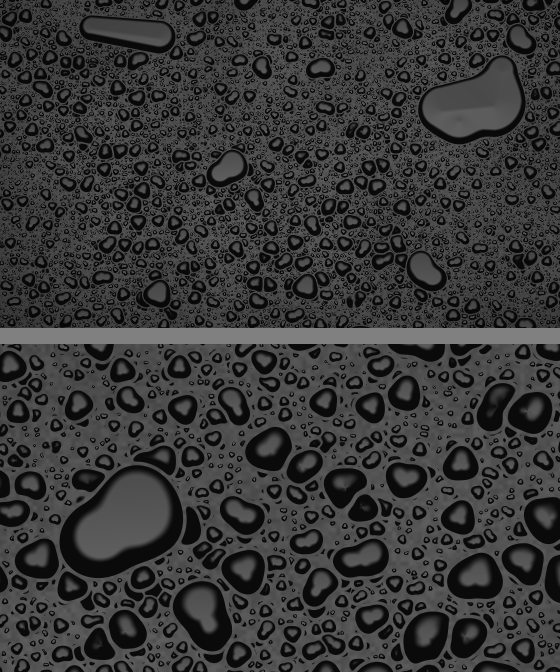
Top, the full canvas; bottom, a detail of the centre.
Write a Shadertoy shader that draws this texture.

```glsl
#define RIM 0.0105
#define GAP 0.0035
#define BLACK 0.035
#define GROUND 0.295
#define GLOW 0.315
#define GRAIN 0.07
#define LARGE_CELL 0.21
#define MEDIUM_CELL 0.057
#define SMALL_CELL 0.023
#define TINY_CELL 0.0105

// d: signed distance, up: -1 at the foot to 1 at the top, r: radius
struct Drop { float d; float up; float r; };

vec3 hash3(vec2 p) {
    vec3 k = vec3(dot(p, vec2(127.1, 311.7)),
                  dot(p, vec2(269.5, 183.3)),
                  dot(p, vec2(419.2, 371.9)));
    return fract(sin(k) * 43758.5453);
}

float noise(vec2 p) {
    vec2 i = floor(p), f = fract(p);
    f = f * f * (3.0 - 2.0 * f);
    float low = mix(hash3(i).x, hash3(i + vec2(1, 0)).x, f.x);
    float high = mix(hash3(i + vec2(0, 1)).x, hash3(i + vec2(1, 1)).x, f.x);
    return mix(low, high, f.y);
}

float smoothMin(float a, float b, float k) {
    float h = max(k - abs(a - b), 0.0) / k;
    return min(a, b) - h * h * k * 0.25;
}

float smoothMax(float a, float b, float k) {
    return -smoothMin(-a, -b, k);
}

float taperedCapsule(vec2 p, vec2 a, vec2 b, float ra, float rb) {
    vec2 ab = b - a;
    float h = clamp(dot(p - a, ab) / dot(ab, ab), 0.0, 1.0);
    return length(p - a - h * ab) - mix(ra, rb, h);
}

// The two widest pools: a long one and one with a neck
float puddles(vec2 p) {
    float slab = taperedCapsule(p, vec2(0.28, 0.915), vec2(0.485, 0.887), 0.038, 0.05);
    float body = taperedCapsule(p, vec2(1.35, 0.665), vec2(1.50, 0.68), 0.075, 0.098);
    float belly = length(p - vec2(1.40, 0.635)) - 0.075;
    float neck = taperedCapsule(p, vec2(1.53, 0.785), vec2(1.52, 0.70), 0.046, 0.06);
    float pool = smoothMin(smoothMin(body, belly, 0.03), neck, 0.05);
    return min(slab, pool);
}

// Jittered grid of bent ovals that flatten against their neighbours
Drop dropLayer(vec2 p, float cell, float rMin, float rMax, float chance, float seed) {
    Drop best = Drop(10.0, 0.0, rMin);
    float second = 10.0;
    for (int j = -1; j <= 1; j++)
    for (int i = -1; i <= 1; i++) {
        vec2 id = floor(p / cell) + vec2(i, j);
        vec3 place = hash3(id + seed);
        vec3 form = hash3(id + seed + 57.3);
        if (form.x > chance) continue;
        vec2 centre = (id + 0.5 + 0.75 * (place.xy - 0.5)) * cell;
        float r = mix(rMin, rMax, place.z) * mix(0.7, 1.1, noise(centre * 5.0));
        if (puddles(centre) < r) continue;

        vec2 q = p - centre;
        float up = q.y / r;
        float turn = 2.4 * (form.y - 0.5);
        q = mat2(cos(turn), -sin(turn), sin(turn), cos(turn)) * q;
        float wobble = 1.0 + 0.09 * sin(3.0 * atan(q.y, q.x + 1e-5) + 40.0 * form.y);
        float halfLength = 0.75 * r * form.z * form.z;
        q.x -= clamp(q.x, -halfLength, halfLength);
        float d = length(q) - r * wobble;
        if (d < best.d) {
            second = best.d;
            best = Drop(d, clamp(up, -1.0, 1.0), r);
        } else {
            second = min(second, d);
        }
    }
    best.d = smoothMax(best.d, 0.5 * (best.d - second) + 0.04 * cell, 0.3 * rMin);
    return best;
}

// Black rim, thick at the foot, around a soft grey reflection
float paint(float tone, Drop drop, float pixel) {
    float w = min(0.42 * drop.r, RIM);
    float rim = w * (1.0 - 0.7 * drop.up);
    float reflection = smoothstep(rim - 0.1 * w, rim + 0.75 * w, -drop.d);
    float inside = mix(BLACK, GLOW - 0.035 * drop.up, reflection);
    return mix(tone, inside, clamp(0.5 - drop.d / pixel, 0.0, 1.0));
}

void mainImage(out vec4 fragColor, in vec2 fragCoord) {
    vec2 p = fragCoord / iResolution.y;
    float pixel = 1.0 / iResolution.y;

    // Mottled ground
    float tone = GROUND + GRAIN * (noise(p * 230.0) - 0.5) + 0.05 * (noise(p * 6.0) - 0.5);

    // Pools first: their distance keeps the finer drops clear of them
    float pool = puddles(p);
    float slope = (puddles(p + vec2(0.0, 0.01)) - pool) / 0.01;
    float taken = pool;
    tone = paint(tone, Drop(pool, clamp(slope, -1.0, 1.0), 0.08), pixel);

    // Drops from large to tiny
    for (int k = 0; k < 4; k++) {
        Drop drop;
        if (k == 0) drop = dropLayer(p, LARGE_CELL, 0.034, 0.056, 0.36, 3.0);
        else if (k == 1) drop = dropLayer(p, MEDIUM_CELL, 0.011, 0.024, 0.88, 17.0);
        else if (k == 2) drop = dropLayer(p, SMALL_CELL, 0.0045, 0.009, 0.85, 31.0);
        else drop = dropLayer(p, TINY_CELL, 0.0016, 0.0036, 0.8, 73.0);
        drop.d = smoothMax(drop.d, GAP - taken, 0.3 * drop.r);
        taken = min(taken, drop.d);
        tone = paint(tone, drop, pixel);
    }

    // Light falls off towards the corners
    vec2 fromCentre = fragCoord / iResolution.xy - vec2(0.55, 0.52);
    tone *= 1.1 - 0.6 * dot(fromCentre, fromCentre);
    fragColor = vec4(vec3(tone), 1.0);
}
```
